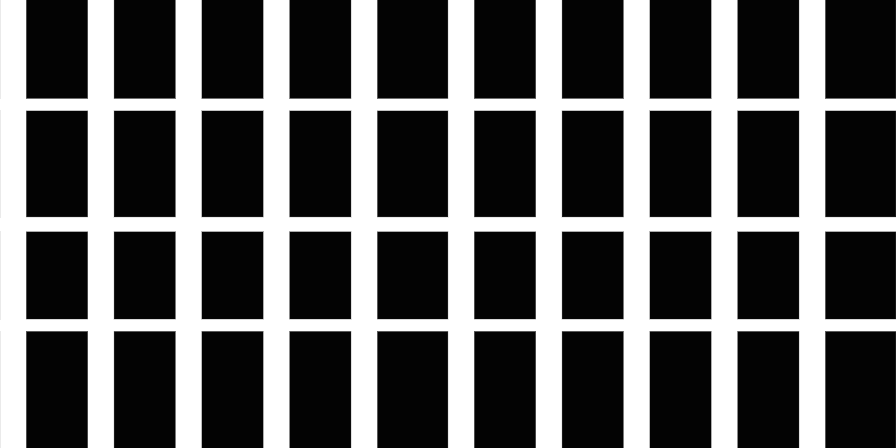
Give the GLSL for this pattern, as a WebGL 1 fragment shader.

```glsl
precision highp float;

uniform vec2 u_resolution;

#define REPEATS vec2(2.0, 1.0)
#define BAR_PITCH 0.1959
#define BAR_WIDTH 0.0586
#define RAIL_CENTERS vec3(0.2741, 0.4992, 0.7663)
#define RAIL_WIDTHS vec3(0.0273, 0.0328, 0.0273)
#define EDGE_PIXELS 1.2
#define PANE_COLOR vec3(0.01)
#define LINE_COLOR vec3(1.0)

const int BAR_COUNT = 5;

// Signed distance to a stripe that wraps around the unit tile.
float wrappedStripe(float position, float center, float width) {
    return abs(fract(position - center + 0.5) - 0.5) - 0.5 * width;
}

// Nearest upright bar; the pane after the last bar is left wider.
float barDistance(float x) {
    float nearest = 1.0;
    for (int i = 0; i < BAR_COUNT; i++) {
        float center = 0.5 * BAR_WIDTH + float(i) * BAR_PITCH;
        nearest = min(nearest, wrappedStripe(x, center, BAR_WIDTH));
    }
    return nearest;
}

// Nearest horizontal rail; spacing and thickness are uneven.
float railDistance(float y) {
    float nearest = 1.0;
    for (int i = 0; i < 3; i++) {
        nearest = min(nearest, wrappedStripe(y, RAIL_CENTERS[i], RAIL_WIDTHS[i]));
    }
    return nearest;
}

// Coverage of a stripe, softened over the given edge width.
float coverage(float dist, float edge) {
    return clamp(0.5 - dist / edge, 0.0, 1.0);
}

void main() {
    vec2 tile = gl_FragCoord.xy / u_resolution * REPEATS;
    vec2 edge = EDGE_PIXELS * REPEATS / u_resolution;

    float bars = coverage(barDistance(tile.x), edge.x);
    float rails = coverage(railDistance(tile.y), edge.y);

    gl_FragColor = vec4(mix(PANE_COLOR, LINE_COLOR, max(bars, rails)), 1.0);
}
```
